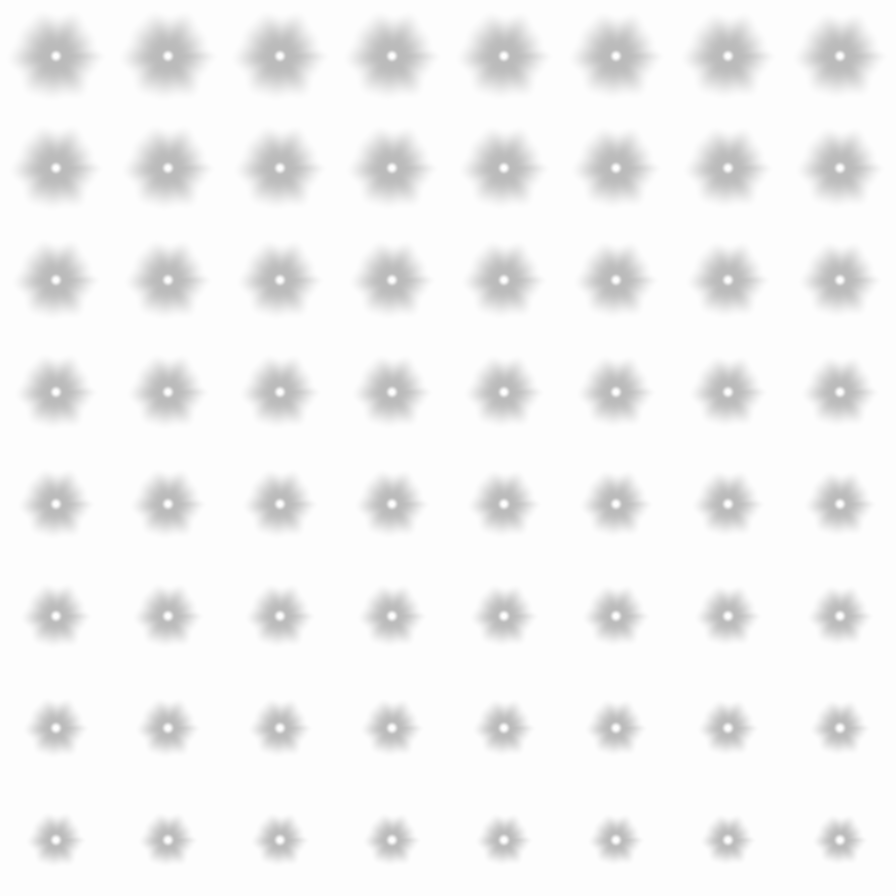
A Shadertoy shader for this pattern:

```glsl
const float REPEATS = 8.0;
const vec3 PAPER = vec3(0.994);
const vec3 INK = vec3(0.735);

float bump(float x, float width) {
    float t = x / width;
    return exp(-t * t);
}

// Outline of the flower by angle: layered uneven lobes and a faint spike on the right
float petalReach(float angle, float depth) {
    float lobes = cos(6.0 * angle) + 0.7 * cos(9.0 * angle - 4.1);
    float spike = 0.16 * bump(angle, 0.13) - 0.1 * bump(angle, 0.4);
    return 1.0 + depth * lobes + spike;
}

// Soft flower with a small clear eye; p is in cell units
float flowerMask(vec2 p, float radius, float eyeRadius) {
    float dist = length(p);
    float angle = atan(p.y, p.x + 1e-6);
    float reach = radius * petalReach(angle, 0.05);
    float body = 1.0 - smoothstep(0.28 * reach, 1.17 * reach, dist);
    float eye = smoothstep(0.3 * eyeRadius, 1.7 * eyeRadius, dist);
    return body * eye;
}

// Size grows row by row upward and shrinks slightly along each row
float flowerRadius(vec2 cell, float smallest, float rowStep) {
    return smallest + rowStep * (cell.y - cell.x / REPEATS);
}

void mainImage(out vec4 fragColor, in vec2 fragCoord) {
    vec2 grid = REPEATS * fragCoord / iResolution.xy;
    vec2 cell = floor(grid);
    vec2 local = fract(grid) - 0.5;

    float radius = flowerRadius(cell, 0.225, 0.021);
    float mask = flowerMask(local, radius, 0.037);
    fragColor = vec4(mix(PAPER, INK, mask), 1.0);
}
```
